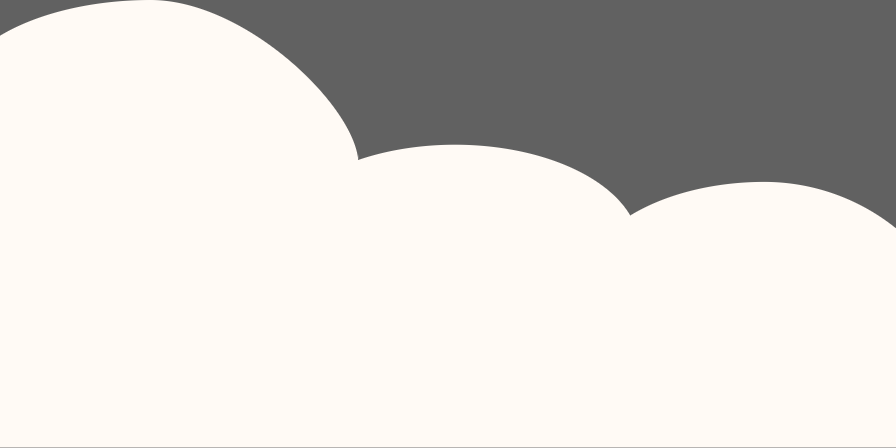
Reproduce this background procedurally as a Shadertoy shader.

```glsl
const vec3 SLATE = vec3(0.38);
const vec3 CREAM = vec3(1.0, 0.98, 0.96);

// Approximate distance inside a dome whose two halves have their own radii
float dome(vec2 p, vec2 top, vec2 leftRadii, vec2 rightRadii) {
    vec2 radii = p.x < top.x ? leftRadii : rightRadii;
    vec2 q = p - top + vec2(0.0, radii.y);
    q.y = max(q.y, 0.0);
    vec2 n = q / radii;
    return (1.0 - dot(n, n)) / (2.0 * length(n / radii) + 1e-4);
}

vec2 bezier(vec2 a, vec2 b, vec2 c, vec2 d, float t) {
    float s = 1.0 - t;
    return s * s * s * a + 3.0 * s * t * (s * b + t * c) + t * t * t * d;
}

// Approximate distance below a cubic curve that runs from left to right
float shoulder(vec2 p, vec2 a, vec2 b, vec2 c, vec2 d) {
    float t = 0.5;
    float stepSize = 0.25;
    for (int i = 0; i < 18; i++) {
        t += bezier(a, b, c, d, t).x < p.x ? stepSize : -stepSize;
        stepSize *= 0.5;
    }
    float s = 1.0 - t;
    vec2 tangent = s * s * (b - a) + 2.0 * s * t * (c - b) + t * t * (d - c);
    float below = (bezier(a, b, c, d, t).y - p.y) * normalize(tangent).x;
    return min(below, d.x - p.x);
}

float cloudBank(vec2 p) {
    // Tall left cloud: elliptical on one side, sloping on the other
    float tall = p.x < 0.336
        ? dome(p, vec2(0.336, 1.0), vec2(0.443, 0.229), vec2(0.443, 0.229))
        : shoulder(p, vec2(0.336, 1.0), vec2(0.547, 1.0),
                      vec2(0.789, 0.766), vec2(0.7995, 0.643));

    // Lower clouds
    float middle = dome(p, vec2(1.0156, 0.677), vec2(0.4115, 0.229), vec2(0.4115, 0.229));
    float right = dome(p, vec2(1.706, 0.594), vec2(0.417, 0.247), vec2(0.469, 0.469));

    // Thin gap along the base
    return min(max(tall, max(middle, right)), p.y - 0.001);
}

void mainImage(out vec4 fragColor, in vec2 fragCoord) {
    vec2 p = fragCoord / iResolution.y;
    p.x *= 2.0 * iResolution.y / iResolution.x;
    float coverage = clamp(cloudBank(p) * iResolution.y + 0.5, 0.0, 1.0);
    fragColor = vec4(mix(SLATE, CREAM, coverage), 1.0);
}
```
